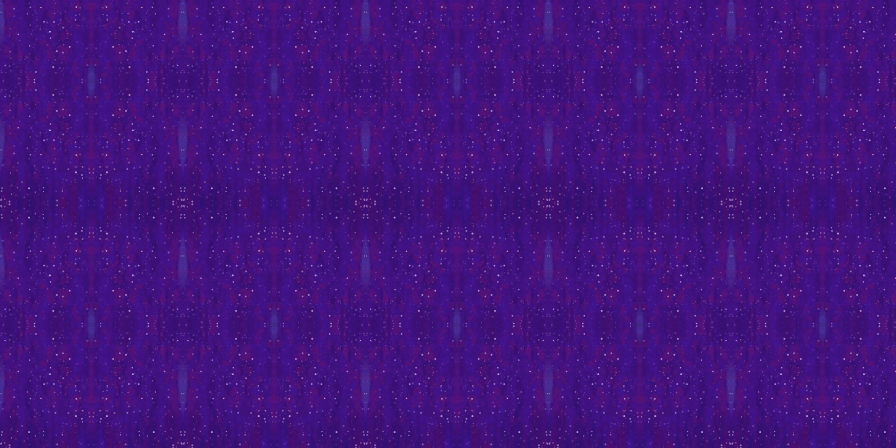
Write a WebGL 2 fragment shader that draws this pattern.

```glsl
#version 300 es
precision highp float;
// Mirrored violet night-sky tiles with vertical streaks, pale spears and scattered stars.

uniform vec2 u_resolution;
out vec4 fragColor;

// All lengths are in canvas heights.
const vec2 HALF_TILE = vec2(0.2040, 0.2721);
const vec2 TILE_ORIGIN = vec2(0.0, 0.547);

const vec3 VIOLET  = vec3(0.25, 0.07, 0.505);
const vec3 DEEP    = vec3(0.215, 0.058, 0.445);
const vec3 BRIGHT  = vec3(0.25, 0.075, 0.55);
const vec3 MAGENTA = vec3(0.345, 0.07, 0.46);
const vec3 NAVY    = vec3(0.15, 0.065, 0.43);
const vec3 WINE    = vec3(0.28, 0.05, 0.39);
const vec3 PALE    = vec3(0.28, 0.20, 0.59);
const vec3 STAR    = vec3(0.82, 0.70, 0.90);

vec3 hash3(vec2 p) {
    vec3 q = fract(p.xyx * vec3(0.1031, 0.1030, 0.0973));
    q += dot(q, q.yxz + 33.33);
    return fract((q.xxy + q.yzz) * q.zyx);
}

float noise(vec2 p) {
    vec2 i = floor(p), w = fract(p);
    w = w * w * (3.0 - 2.0 * w);
    float low  = mix(hash3(i).x, hash3(i + vec2(1, 0)).x, w.x);
    float high = mix(hash3(i + vec2(0, 1)).x, hash3(i + vec2(1, 1)).x, w.x);
    return mix(low, high, w.y);
}

// Coarse noise roughened by a finer octave.
float mottle(vec2 p, vec2 scale, float seed) {
    return 0.6 * noise(p * scale + seed) + 0.4 * noise(p * scale * 2.7 + seed + 19.0);
}

// Distance to the nearest mirror axis, spaced two half tiles apart.
vec2 mirrorFold(vec2 p, vec2 halfTile) {
    return abs(mod(p + halfTile, 2.0 * halfTile) - halfTile);
}

// Soft elliptical patch: 1 in the middle, 0 outside.
float patchMask(vec2 p, vec2 centre, vec2 radius) {
    return 1.0 - smoothstep(0.3, 1.0, length((p - centre) / radius));
}

float disc(float d, float radius, float px) {
    return 1.0 - smoothstep(radius - 0.6 * px, radius + 0.6 * px, d);
}

// One jittered star per grid cell, kept with the given chance.
float stars(vec2 p, float cell, float chance, float radius, float seed, float px) {
    vec2 id = floor(p / cell);
    vec3 place = hash3(id + seed);
    vec3 look = hash3(id + seed + 57.0);
    vec2 centre = (id + mix(vec2(0.15), vec2(0.85), place.xy)) * cell;
    float size = radius * mix(0.6, 1.15, look.x);
    float glow = mix(0.25, 1.0, look.y * look.y);
    return step(place.z, chance) * glow * disc(length(p - centre), size, px);
}

// Streaked and mottled ground inside the folded tile.
vec3 ground(vec2 f) {
    float streak = mottle(f, vec2(62.0, 15.0), 3.0);
    float cloud = mottle(f, vec2(42.0, 20.0), 41.0);
    float speck = mottle(f, vec2(110.0, 65.0), 73.0);
    vec3 c = mix(VIOLET, BRIGHT, 0.8 * smoothstep(0.50, 0.74, streak));
    c = mix(c, DEEP, 0.8 * smoothstep(0.50, 0.72, 1.0 - streak));
    c = mix(c, MAGENTA, 0.75 * smoothstep(0.50, 0.72, 0.5 * cloud + 0.5 * speck));

    // Dark ragged belt striped in navy and wine.
    float belt = 1.0 - smoothstep(0.02, 0.11, f.y + 0.08 * (streak - 0.5));
    float stripe = mottle(f, vec2(90.0, 9.0), 11.0);
    vec3 beltColour = mix(mix(NAVY, DEEP, smoothstep(0.25, 0.5, stripe)), WINE, smoothstep(0.52, 0.70, stripe));
    return mix(c, beltColour, 0.65 * belt);
}

// Large shapes that sit on or between the mirror axes.
vec3 ornaments(vec3 c, vec2 f) {
    vec2 odd = vec2(HALF_TILE.x - f.x, f.y);
    float top = HALF_TILE.y;
    vec2 eye = vec2(0.133, top);
    c = mix(c, DEEP, 0.65 * patchMask(f, vec2(0.0, top), vec2(0.085, 0.04)));
    c = mix(c, DEEP, 0.65 * patchMask(f, eye, vec2(0.045, 0.065)));
    c = mix(c, MAGENTA, 0.25 * patchMask(f, eye, vec2(0.018, 0.04)));
    c = mix(c, BRIGHT * 1.1, 0.5 * patchMask(odd, vec2(0.023, 0.0), vec2(0.013, 0.05)));
    c = mix(c, MAGENTA, 0.5 * patchMask(odd, vec2(0.0, 0.13), vec2(0.010, 0.14)));
    c = mix(c, PALE, 0.75 * patchMask(odd, vec2(0.0, top), vec2(0.013, 0.05)));

    // Spear: pointed toward the belt, widening away from it, then fading.
    float width = 0.0115 * smoothstep(0.05, 0.14, f.y) * (1.0 - smoothstep(0.15, 0.24, f.y));
    float spear = 1.0 - smoothstep(0.5 * width, width + 0.002, f.x);
    float fade = smoothstep(0.055, 0.11, f.y) * (1.0 - smoothstep(0.14, 0.22, f.y));
    return mix(c, PALE, 0.75 * spear * fade);
}

void main() {
    float px = 1.0 / u_resolution.y;
    vec2 f = mirrorFold(gl_FragCoord.xy * px - TILE_ORIGIN, HALF_TILE);
    vec3 colour = ornaments(ground(f), f);
    colour *= 0.94 + 0.12 * noise(f * 190.0);

    // Faint dust, then bright stars in looser clusters.
    float cluster = smoothstep(0.25, 0.7, noise(f * vec2(22.0, 16.0) + 5.0));
    float light = 0.27 * stars(f, 0.0085, 0.18 + 0.22 * cluster, 0.0015, 7.0, px);
    light = max(light, 0.85 * stars(f, 0.0145, 0.16 + 0.34 * cluster, 0.0019, 31.0, px));

    // Small grid of dots where the belt crosses a spear axis.
    for (int i = 0; i < 2; i++) {
        vec2 spot = vec2(0.0035 + 0.0070 * float(i), 0.0085);
        light = max(light, 0.5 * disc(length(f - spot), 0.0015, px));
    }
    fragColor = vec4(mix(colour, STAR, light), 1.0);
}
```
